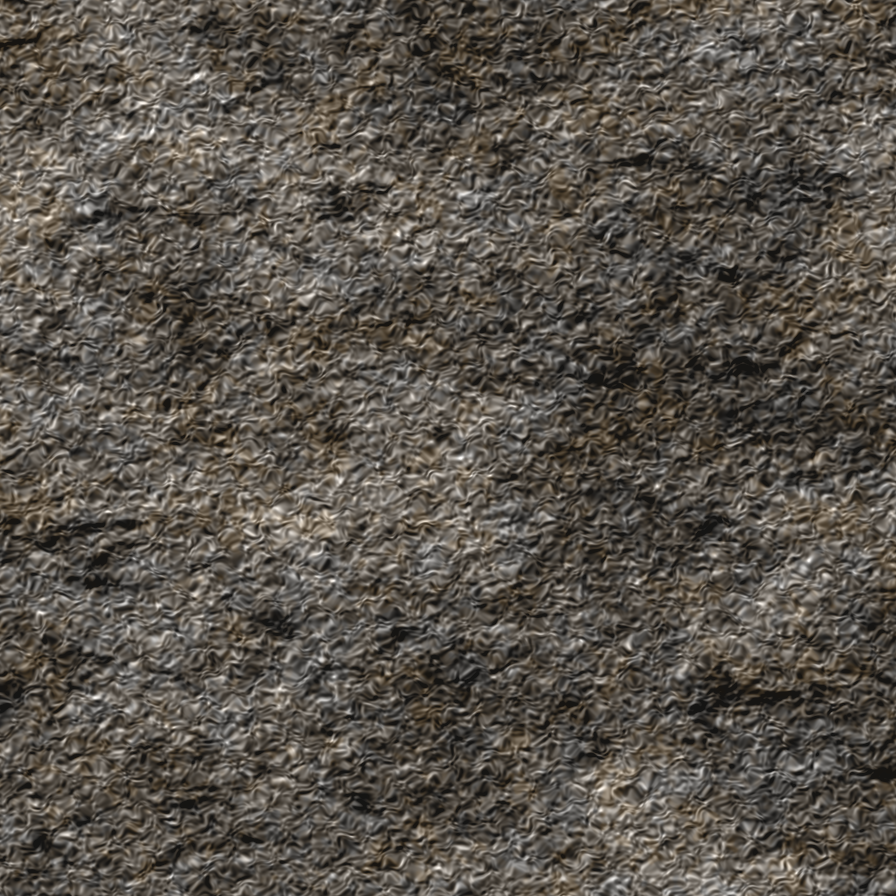
Write a WebGL 1 fragment shader that draws this texture.

```glsl
precision highp float;
// Rough weathered stone: crisp side-lit grit over soft pale patches, dark hollows and faint stains.

uniform vec2 u_resolution;

// Tone: mean brightness, spread, and lift of the highlights
const float MEAN_TONE = 0.331;
const float TONE_SPREAD = 0.157;
const float HIGHLIGHT_LIFT = 0.015;

// Relief: octaves run from small bumps to fine grit, which is the strongest
const vec2 LIGHT_DIR = vec2(-0.45, 0.89);
const float LIGHT_REACH = 0.5;
const float LIT_WEIGHT = 1.25;
const float SHADE_WEIGHT = 0.75;
const vec2 BUMP_FREQ = vec2(18.0, 21.5);
const float BUMP_GAIN = 0.59;
const float GRIT_GROWTH = 1.44;
const float GRIT_LACUNARITY = 1.7;
const float WARP_FREQ = 75.0;
const float WARP_SIZE = 0.009;

// Patches, crevices and pits
const vec2 PATCH_FREQ = vec2(6.0, 9.5);
const float PATCH_GAIN = 2.7;
const vec2 CREVICE_FREQ = vec2(5.0, 14.0);
const float CREVICE_WIDTH = 0.045;
const float CREVICE_DEPTH = 1.4;
const vec2 PIT_FREQ = vec2(34.0, 46.0);
const float PIT_DEPTH = 0.9;

// Colour offsets added to the grey tone
const vec3 WARMTH = vec3(0.027, 0.002, -0.030);
const vec3 RUST = vec3(0.028, 0.004, -0.030);
const vec3 SLATE = vec3(-0.018, 0.0, 0.022);
const vec2 STAIN_FREQ = vec2(19.0, 24.0);
const float SPECKLE_FREQ = 120.0;
const float SPECKLE_GAIN = 0.5;

const float LACUNARITY = 1.97;
const mat2 TURN = mat2(0.8, 0.6, -0.6, 0.8);

vec2 hash(vec2 p) {
    vec3 q = fract(p.xyx * vec3(0.1031, 0.1030, 0.0973));
    q += dot(q, q.yzx + 33.33);
    return fract((q.xx + q.yz) * q.zy);
}

// Two independent value noises, 0..1
vec2 noise(vec2 p) {
    vec2 cell = floor(p);
    vec2 f = fract(p);
    f = f * f * (3.0 - 2.0 * f);
    vec2 low = mix(hash(cell), hash(cell + vec2(1.0, 0.0)), f.x);
    vec2 high = mix(hash(cell + vec2(0.0, 1.0)), hash(cell + vec2(1.0)), f.x);
    return mix(low, high, f.y);
}

float cornerSlope(vec2 cell, vec2 f, vec2 corner) {
    return dot(2.0 * hash(cell + corner) - 1.0, f - corner);
}

// Gradient noise around zero
float gradientNoise(vec2 p) {
    vec2 cell = floor(p);
    vec2 f = fract(p);
    vec2 w = f * f * f * (f * (f * 6.0 - 15.0) + 10.0);
    float low = mix(cornerSlope(cell, f, vec2(0.0)), cornerSlope(cell, f, vec2(1.0, 0.0)), w.x);
    float high = mix(cornerSlope(cell, f, vec2(0.0, 1.0)), cornerSlope(cell, f, vec2(1.0)), w.x);
    return mix(low, high, w.y);
}

// Layered noise, normalised to 0..1
float fbm(vec2 p) {
    float sum = 0.0;
    float total = 0.0;
    float amp = 1.0;
    for (int i = 0; i < 5; i++) {
        sum += amp * noise(p).x;
        total += amp;
        amp *= 0.55;
        p = TURN * p * LACUNARITY + 17.3;
    }
    return sum / total;
}

// Height and slope towards the light; the warp bends the noise grid out of sight
float relief(vec2 p) {
    float sum = 0.0;
    float amp = BUMP_GAIN;
    p += WARP_SIZE * (noise(TURN * p * WARP_FREQ) - 0.5);
    vec2 q = p * BUMP_FREQ;
    vec2 toLight = LIGHT_DIR * LIGHT_REACH;
    for (int i = 0; i < 5; i++) {
        sum += amp * (LIT_WEIGHT * gradientNoise(q) - SHADE_WEIGHT * gradientNoise(q + toLight));
        amp *= GRIT_GROWTH;
        q = TURN * q * GRIT_LACUNARITY + 9.7;
        toLight = TURN * toLight;
    }
    return sum;
}

// Short, soft, mostly horizontal hollows
float crevices(vec2 p) {
    float line = abs(fbm(p * CREVICE_FREQ + 41.0) - 0.5);
    float gaps = smoothstep(0.58, 0.85, noise(p * vec2(10.0, 17.0) + 63.0).x);
    return gaps * (1.0 - smoothstep(0.0, CREVICE_WIDTH, line));
}

void main() {
    vec2 p = gl_FragCoord.xy / min(u_resolution.x, u_resolution.y);

    // Brightness in standard deviations from the mean
    float pits = smoothstep(0.74, 0.95, noise(TURN * (p * PIT_FREQ) + 5.0).x);
    float level = relief(p) + PATCH_GAIN * (fbm(p * PATCH_FREQ + 3.0) - 0.48);
    level -= CREVICE_DEPTH * crevices(p) + PIT_DEPTH * pits;
    level = clamp(level, -2.0, 3.2);
    float tone = MEAN_TONE + TONE_SPREAD * level + HIGHLIGHT_LIFT * level * level;

    // Mineral tints: faint stains broken up by coloured specks
    float speckle = noise(TURN * p * SPECKLE_FREQ + 29.0).x - 0.5;
    float stain = fbm(p * STAIN_FREQ + 77.0) + SPECKLE_GAIN * speckle;
    vec3 tint = WARMTH + RUST * smoothstep(0.55, 0.8, stain);
    tint += SLATE * (1.0 - smoothstep(0.22, 0.46, stain));

    vec3 color = vec3(tone) + tint * smoothstep(0.0, 0.25, tone);
    gl_FragColor = vec4(clamp(color, 0.0, 1.0), 1.0);
}
```
